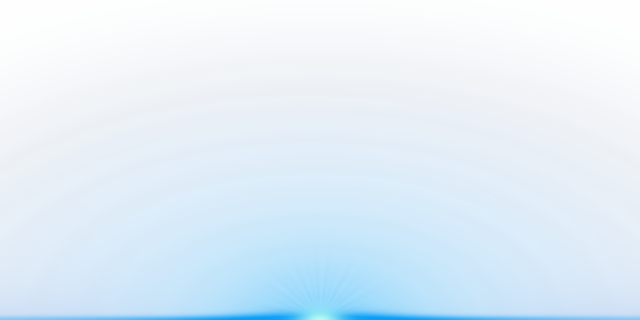
A WebGL 1 fragment shader for this background:

```glsl
precision highp float;
uniform vec2 u_resolution;

#define SKY_SQUASH 0.55
#define HAZE_HEIGHT 0.10
#define HALO_SIZE 0.17
#define DOME_SIZE 0.16
#define CORE_SIZE 0.055
#define LINE_HEIGHT 0.016
#define LINE_REACH 0.62
#define RIPPLE_AMOUNT 0.0025
#define RAY_COUNT 34.0

const vec3 WHITE = vec3(0.995, 0.996, 0.996);
const vec3 PEARL = vec3(0.932, 0.943, 0.960);
const vec3 ICE = vec3(0.885, 0.932, 0.978);
const vec3 PALE_BLUE = vec3(0.815, 0.916, 0.980);
const vec3 HAZE_BLUE = vec3(0.72, 0.81, 0.94);
const vec3 SKY_BLUE = vec3(0.55, 0.84, 0.99);
const vec3 LINE_BLUE = vec3(0.03, 0.62, 0.98);
const vec3 CORE_MINT = vec3(0.74, 1.00, 0.95);

float bell(float d) {
  return exp(-d * d);
}

// Wide dome of light that fades from blue to white
vec3 skyColor(vec2 p) {
  float d = length(vec2(p.x * SKY_SQUASH, p.y));
  vec3 color = mix(PALE_BLUE, ICE, smoothstep(0.12, 0.50, d));
  color = mix(color, PEARL, smoothstep(0.40, 0.78, d));
  color = mix(color, WHITE, smoothstep(0.66, 1.07, d));
  float ripple = sin(d * 75.0) + 0.5 * sin(d * 131.0 + p.x * 3.0);
  return color + RIPPLE_AMOUNT * ripple * (1.0 - smoothstep(0.7, 1.0, d));
}

// Soft rays that fan out from the core
float rays(vec2 p) {
  float angle = atan(p.y, p.x);
  float fan = sin(angle * RAY_COUNT) + 0.6 * sin(angle * RAY_COUNT * 0.61 + 1.3);
  float r = length(p);
  return fan * smoothstep(0.02, 0.08, r) * bell(r / DOME_SIZE);
}

void main() {
  // Height runs from 0 to 1, x is zero at the middle
  vec2 p = (gl_FragCoord.xy - vec2(0.5 * u_resolution.x, 0.0)) / u_resolution.y;
  float side = abs(p.x);
  vec3 color = skyColor(p);

  // Haze near the ground, stronger toward the sides
  float haze = exp(-p.y / HAZE_HEIGHT) * smoothstep(0.1, 0.9, side);
  color = mix(color, HAZE_BLUE, 0.55 * haze);

  // Halo and the tighter dome inside it
  float halo = exp(-length(p * vec2(0.62, 1.0)) / HALO_SIZE);
  color = mix(color, SKY_BLUE, 0.85 * halo);
  float dome = bell(length(p * vec2(0.75, 1.0)) / DOME_SIZE);
  color = mix(color, SKY_BLUE, 0.55 * dome);
  color += 0.010 * rays(p);

  // Bright line on the ground, thicker toward the middle
  float thickness = LINE_HEIGHT * (0.75 + 0.8 * bell(side / 0.25));
  float reach = 0.30 + 0.70 * bell(side / LINE_REACH);
  float line = bell(p.y / thickness) * reach;
  line += 0.30 * exp(-p.y / 0.035) * bell(side / 0.35);
  color = mix(color, LINE_BLUE, clamp(line, 0.0, 1.0));

  // Pale core
  float core = bell(length(p * vec2(0.75, 1.5)) / CORE_SIZE);
  color = mix(color, CORE_MINT, 0.95 * core);

  gl_FragColor = vec4(clamp(color, 0.0, 1.0), 1.0);
}
```
